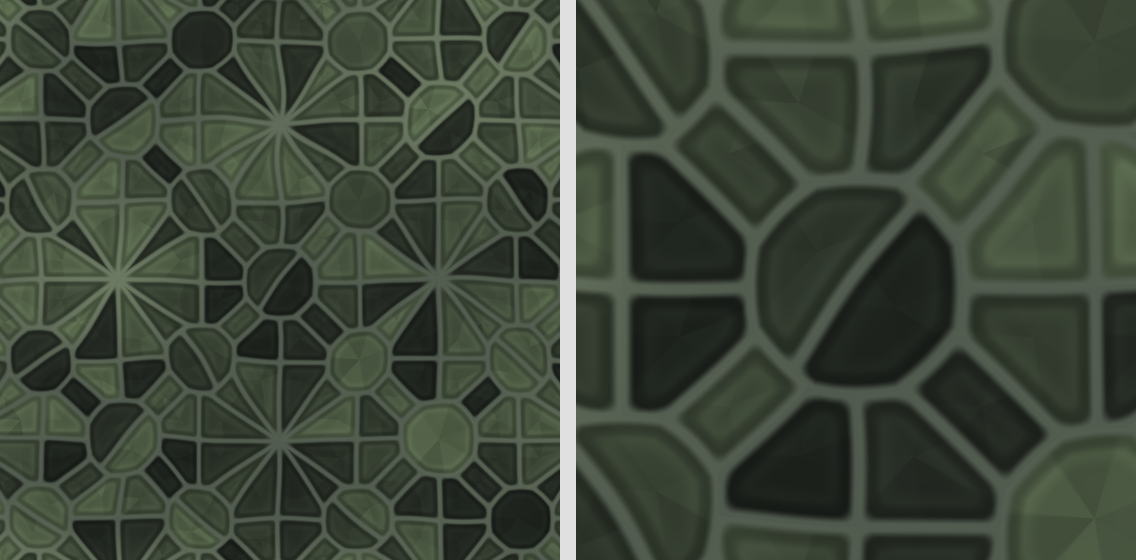
Left, the full canvas; right, a detail of the centre.
A Shadertoy shader for this pattern:

```glsl
const float REPEATS = 3.52;        // hub spacings across the canvas
const float WARP = 0.05;           // hand-cut irregularity
const float HUB_RADIUS = 0.225;    // disc on every even hub
const float KNOT_RADIUS = 0.203;   // disc on every tile corner
const float STRIP_HALF = 0.08;     // half width of the diagonal strips
const float STAR_ANGLE = 0.61;     // ray bounding a star's diagonal strip
const float SPLIT_CHANCE = 0.75;   // share of discs cut in two
const float LINE_INNER = 0.005;
const float LINE_OUTER = 0.025;
const float FACETS = 7.0;
const vec3 DARK_FACE = vec3(0.115, 0.135, 0.115);
const vec3 LIGHT_FACE = vec3(0.335, 0.395, 0.290);
const vec3 DIM_LINE = vec3(0.335, 0.375, 0.325);
const vec3 BRIGHT_LINE = vec3(0.455, 0.510, 0.410);

float hash(vec2 p) {
    return fract(sin(dot(p, vec2(127.1, 311.7))) * 43758.5453);
}

float noise(vec2 p) {
    vec2 i = floor(p), f = fract(p);
    f = f * f * (3.0 - 2.0 * f);
    return mix(mix(hash(i), hash(i + vec2(1, 0)), f.x),
               mix(hash(i + vec2(0, 1)), hash(i + vec2(1, 1)), f.x), f.y);
}

float smoothMin(float a, float b) {
    const float k = 0.025;
    float h = max(k - abs(a - b), 0.0) / k;
    return min(a, b) - h * h * k * 0.25;
}

// Octagon with softened corners
float discDistance(vec2 q, float radius) {
    vec2 a = abs(q);
    float octagon = max(max(a.x, a.y), (a.x + a.y) * 0.7071);
    return mix(octagon, length(q), 0.45) - radius;
}

// Disc that may be cut along a random diameter: x, y = cell anchor, z = edge distance
vec3 splitDisc(vec2 q, vec2 center, float inside) {
    if (hash(center + 7.3) > SPLIT_CHANCE) return vec3(center, inside);
    float turn = 0.7854 + 1.5708 * floor(2.0 * hash(center + 3.1));
    turn += 0.5 * (hash(center + 5.7) - 0.5);
    vec2 normal = vec2(cos(turn), sin(turn));
    float cut = dot(q, normal);
    return vec3(center + normal * 0.1 * sign(cut), smoothMin(inside, abs(cut)));
}

// Cell anchor and distance to the nearest cell border
vec3 cellAt(vec2 p) {
    vec2 hub = floor(p + 0.5);
    vec2 d = p - hub;
    vec2 a = abs(d);
    bool steep = a.y > a.x;
    if (steep) a = a.yx;
    bool isStar = mod(hub.x + hub.y, 2.0) > 0.5;

    vec2 knot = floor(p) + 0.5;
    float knotDist = discDistance(p - knot, KNOT_RADIUS);
    if (knotDist < 0.0) return splitDisc(p - knot, knot, -knotDist);

    float hubDist = isStar ? 1.0 : discDistance(d, HUB_RADIUS);
    if (hubDist < 0.0) return splitDisc(d, hub, -hubDist);

    float flank = isStar ? a.x * sin(STAR_ANGLE) - a.y * cos(STAR_ANGLE)
                         : (a.x - a.y) * 0.7071 - STRIP_HALF;
    float edge = smoothMin(smoothMin(knotDist, hubDist), abs(flank));
    vec2 side = vec2(d.x < 0.0 ? -1.0 : 1.0, d.y < 0.0 ? -1.0 : 1.0);
    if (flank < 0.0) return vec3(hub + side * 0.265, edge);

    edge = smoothMin(edge, smoothMin(a.y, 0.5 - a.x));
    vec2 offset = steep ? vec2(0.12, 0.37) : vec2(0.37, 0.12);
    return vec3(hub + side * offset, edge);
}

// Random light on the flat facets fanned around a cell anchor
float facetLight(vec2 q, vec2 anchor) {
    float t = (atan(q.y, q.x) / 6.28318 + 0.5) * FACETS;
    float k = floor(t);
    float here = hash(anchor + mod(k, FACETS) * 1.7);
    float next = hash(anchor + mod(k + 1.0, FACETS) * 1.7);
    return mix(here, next, smoothstep(0.85, 1.0, fract(t))) - 0.5;
}

void mainImage(out vec4 fragColor, in vec2 fragCoord) {
    vec2 p = (fragCoord - 0.5 * iResolution.xy) / iResolution.y * REPEATS;
    vec2 wobble = vec2(noise(p * 2.6 + 11.0), noise(p * 2.6 + 47.0)) - 0.5;
    vec3 cell = cellAt(p + WARP * wobble);
    float edge = max(cell.z, 0.0);

    // Cell tone with slow drift
    float drift = noise(p * 0.9 + 23.0);
    float tone = clamp(hash(cell.xy + 0.37) * 1.05 + 0.45 * (drift - 0.5), 0.0, 1.0);
    vec3 color = mix(DARK_FACE, LIGHT_FACE, tone);

    // Facets, groove along the border and raised inner rim
    color *= 1.0 + 0.17 * facetLight(p - cell.xy, cell.xy);
    color *= mix(0.84, 1.0, smoothstep(0.025, 0.052, edge));
    float rim = smoothstep(0.035, 0.052, edge) * (1.0 - smoothstep(0.052, 0.085, edge));
    color *= 1.0 + 0.10 * rim;
    color *= 0.98 + 0.04 * noise(p * 14.0);

    // Raised seams
    float seam = 1.0 - smoothstep(LINE_INNER, LINE_OUTER, edge);
    vec3 lineColor = mix(DIM_LINE, BRIGHT_LINE, smoothstep(0.2, 0.8, drift));
    color = mix(color, lineColor, seam * 0.92);
    fragColor = vec4(color, 1.0);
}
```
